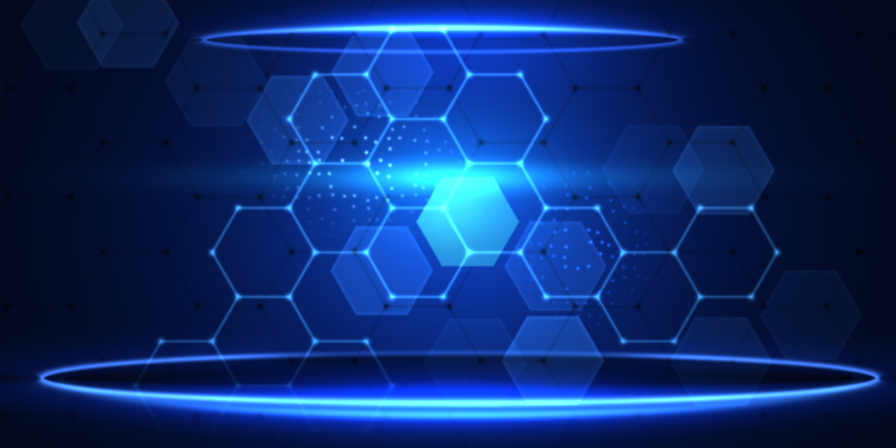
Write a WebGL 2 fragment shader that draws this background.

```glsl
#version 300 es
precision highp float;
uniform vec2 u_resolution;
out vec4 fragColor;

const float HEX_RADIUS = 0.1146;

float hash(vec2 p) {
  p = fract(p * vec2(0.1031, 0.1137));
  p += dot(p, p.yx + 33.33);
  return fract((p.x + p.y) * p.x * 43.7);
}

float glow(vec2 p, vec2 size) {
  p /= size;
  return exp(-dot(p, p));
}

// Signed distance to a flat-topped hexagon of radius 1
float hexagon(vec2 p) {
  p = abs(p);
  return max(p.y, dot(p, vec2(0.866, 0.5))) - 0.866;
}

float hexCorner(vec2 p) {
  p = abs(p);
  return min(length(p - vec2(1.0, 0.0)), length(p - vec2(0.5, 0.866)));
}

// Offset from the nearest centre of a unit hexagon tiling
vec2 hexCell(vec2 p) {
  vec2 period = vec2(3.0, 1.732);
  vec2 a = mod(p + period * 0.5, period) - period * 0.5;
  vec2 b = mod(p, period) - period * 0.5;
  return dot(a, a) < dot(b, b) ? a : b;
}

float ellipse(vec2 p, vec2 radii) {
  float k = length(p / radii);
  return k * (k - 1.0) / max(length(p / (radii * radii)), 0.001);
}

float stroke(float d, float width) {
  return exp(-d * d / (width * width));
}

vec3 backdrop(vec2 p) {
  vec3 color = vec3(0.006, 0.022, 0.085);
  color += vec3(0.02, 0.10, 0.34) * glow(p - vec2(1.0, 0.50), vec2(0.68, 0.58));
  color += vec3(0.03, 0.13, 0.34) * glow(p - vec2(1.02, 0.57), vec2(0.36, 0.34));
  color += vec3(0.02, 0.08, 0.30) * glow(p - vec2(1.05, 0.90), vec2(0.32, 0.10));
  return color;
}

vec3 panels(vec2 p) {
  // Centre and strength of each translucent hexagon
  vec3 tiles[13] = vec3[](
    vec3(1.234, 0.195, 0.30), vec3(1.615, 0.620, 0.17), vec3(0.854, 0.839, 0.19),
    vec3(0.664, 0.732, 0.20), vec3(0.852, 0.396, 0.22), vec3(1.240, 0.406, 0.17),
    vec3(0.286, 0.948, 0.13), vec3(0.161, 0.943, 0.06), vec3(1.810, 0.297, 0.07),
    vec3(1.609, 0.193, 0.10), vec3(1.458, 0.622, 0.06), vec3(0.482, 0.818, 0.07),
    vec3(1.060, 0.190, 0.07));
  vec3 light = vec3(0.0);
  for (int i = 0; i < 13; i++) {
    float d = hexagon((p - tiles[i].xy) / HEX_RADIUS);
    float fill = smoothstep(0.03, -0.03, d) * (0.8 + 0.4 * stroke(d, 0.06));
    light += vec3(0.24, 0.58, 0.95) * tiles[i].z * fill;
  }
  return light;
}

vec3 network(vec2 p) {
  // Column and half-row of each outlined cell
  vec2 cells[13] = vec2[](
    vec2(-2, -6), vec2(-1, -3), vec2(-1, -5), vec2(0, 0), vec2(0, -2),
    vec2(0, -6), vec2(1, 1), vec2(1, -3), vec2(2, 0), vec2(2, -2),
    vec2(3, -3), vec2(4, -4), vec2(5, -3));
  vec2 grid = (p - vec2(0.7604, 0.7344)) / HEX_RADIUS;
  float edge = 9.0, corner = 9.0;
  for (int i = 0; i < 13; i++) {
    vec2 q = grid - cells[i] * vec2(1.5, 0.866);
    edge = min(edge, abs(hexagon(q)));
    corner = min(corner, hexCorner(q));
  }
  float fade = smoothstep(0.0, 0.3, p.y) * (0.5 + 0.5 * glow(p - vec2(1.0, 0.6), vec2(0.7)));
  return vec3(0.25, 0.62, 0.82) * fade * (0.48 * stroke(edge, 0.032) + 0.85 * stroke(corner, 0.065));
}

vec3 particles(vec2 p) {
  vec2 cell = floor(p / 0.026);
  vec2 jitter = 0.25 + 0.5 * vec2(hash(cell + 7.0), hash(cell + 31.0));
  float dot_ = stroke(length(fract(p / 0.026) - jitter), 0.15) * step(0.4, hash(cell + 53.0));
  float left = glow(p - vec2(0.81, 0.64), vec2(0.14, 0.10));
  float right = glow(p - vec2(1.31, 0.46), vec2(0.10, 0.13));
  return dot_ * (vec3(0.5, 0.7, 0.8) * left + vec3(0.1, 0.28, 0.65) * right);
}

void main() {
  vec2 p = (gl_FragCoord.xy - 0.5 * u_resolution) / u_resolution.y + vec2(1.0, 0.5);
  vec3 color = backdrop(p) + panels(p);

  // Faint dark lattice with darker joints
  vec2 cell = hexCell((p - vec2(0.7214, 0.5599)) / 0.1406);
  color *= 1.0 - 0.13 * stroke(hexagon(cell), 0.025) - 0.5 * stroke(hexCorner(cell), 0.05);

  // Bright central hexagon and horizontal flare
  float core = smoothstep(0.03, -0.03, hexagon((p - vec2(1.044, 0.505)) / HEX_RADIUS));
  vec3 coreColor = mix(vec3(0.15, 0.53, 0.86), vec3(0.26, 0.88, 0.94), glow(p - vec2(1.0, 0.56), vec2(0.11)));
  color = mix(color, coreColor, 0.88 * core);
  vec2 flare = p - vec2(1.0, 0.604);
  color += vec3(0.10, 0.48, 0.50) * glow(flare, vec2(0.17, 0.032));
  color += vec3(0.03, 0.20, 0.25) * (glow(flare, vec2(0.48, 0.03)) + glow(flare, vec2(0.22, 0.13)));
  color += network(p) + particles(p);

  // Upper ring, brightest along its far edge
  vec2 q = p - vec2(0.987, 0.911);
  float d = ellipse(q, vec2(0.531, 0.027));
  float top = smoothstep(-0.01, 0.02, q.y) * glow(q, vec2(0.34, 1.0));
  color += vec3(0.20, 0.38, 0.85) * stroke(d, 0.005) * (0.55 + 0.5 * top);
  color += vec3(0.35, 0.65, 0.75) * stroke(d, 0.009) * top;
  color += vec3(0.02, 0.14, 0.65) * stroke(d, 0.032) * top;

  // Lower ring: shaded floor, thin rim and doubled front edge
  q = p - vec2(1.026, 0.156);
  d = ellipse(q, vec2(0.932, 0.056));
  color *= 1.0 - 0.45 * smoothstep(0.006, -0.012, d);
  float front = smoothstep(0.015, -0.03, q.y) * glow(q, vec2(0.66, 1.0));
  float sides = smoothstep(0.25, 0.55, abs(q.x));
  color += vec3(0.02, 0.12, 0.70) * glow(q + vec2(0.04, 0.055), vec2(0.48, 0.055));
  color += vec3(0.28, 0.50, 0.88) * stroke(d, 0.006) * (0.25 + 0.6 * sides);
  color += vec3(0.40, 0.75, 0.75) * stroke(d, 0.010) * front;
  color += vec3(0.25, 0.60, 0.80) * stroke(ellipse(q, vec2(0.89, 0.082)), 0.010) * front;
  color += vec3(0.02, 0.12, 0.50) * stroke(d, 0.04) * (0.25 * sides + front);

  fragColor = vec4(min(color, 1.0), 1.0);
}
```
